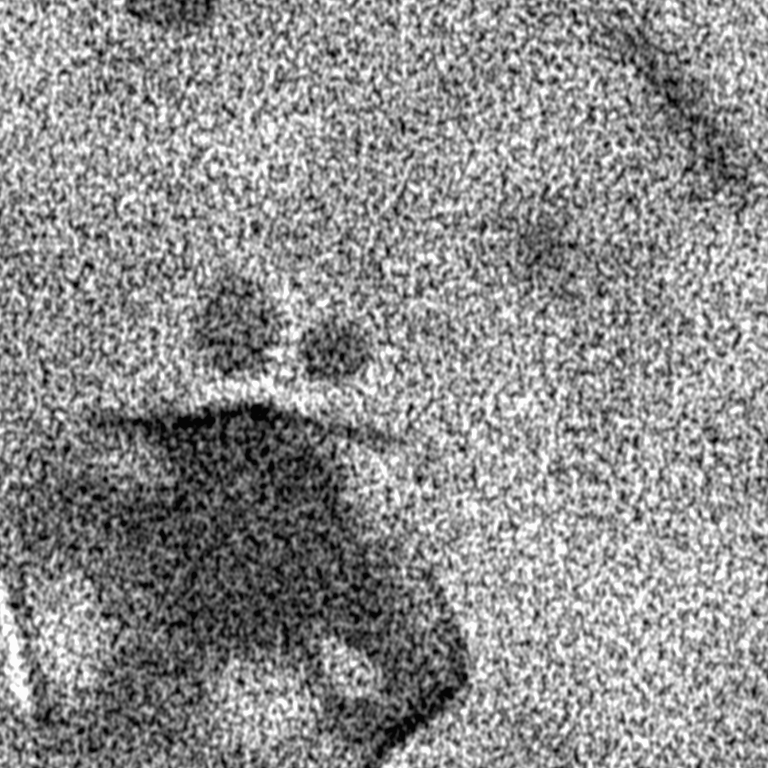
Write a WebGL 2 fragment shader that draws this texture.

```glsl
#version 300 es
precision highp float;
// Grainy grey micrograph of a cell: soft blobs and strokes set the local
// tone of a dark body, its membrane and round vesicles, and several octaves
// of gradient noise add cloudy mottling and a fine, contrasty grain.

uniform vec2 u_resolution;
out vec4 fragColor;

mat2 rotation(float angle) {
    float c = cos(angle), s = sin(angle);
    return mat2(c, s, -s, c);
}

// Unit gradient vector of a lattice cell
vec2 cellGradient(vec2 cell) {
    vec3 h = fract(cell.xyx * vec3(0.1031, 0.1030, 0.0973));
    h += dot(h, h.yzx + 33.33);
    float angle = 6.28319 * fract((h.x + h.y) * h.z);
    return vec2(cos(angle), sin(angle));
}

float gradientNoise(vec2 p) {
    vec2 i = floor(p), f = p - i;
    vec2 w = f * f * f * (f * (f * 6.0 - 15.0) + 10.0);
    vec2 e = vec2(0.0, 1.0);
    float a = dot(cellGradient(i), f);
    float b = dot(cellGradient(i + e.yx), f - e.yx);
    float c = dot(cellGradient(i + e.xy), f - e.xy);
    float d = dot(cellGradient(i + e.yy), f - e.yy);
    return mix(mix(a, b, w.x), mix(c, d, w.x), w.y);
}

// Soft tilted ellipse: 1 inside, fading to 0 across its rim
float blob(vec2 p, vec2 center, vec2 radii, float angle, float softness) {
    float r = length(rotation(-angle) * (p - center) / radii);
    return 1.0 - smoothstep(1.0 - softness, 1.0 + softness, r);
}

// Soft line segment
float stroke(vec2 p, vec2 a, vec2 b, float width) {
    vec2 ab = b - a;
    float t = clamp(dot(p - a, ab) / dot(ab, ab), 0.0, 1.0);
    float d = length(p - a - ab * t) / width;
    return exp(-d * d);
}

// Dark round vesicle with a pale halo, as a tone offset
float vesicle(vec2 p, vec2 center, vec2 radii, float angle) {
    float halo = blob(p, center, radii * 1.35, angle, 0.3);
    return 0.12 * halo - 0.37 * blob(p, center, radii, angle, 0.25);
}

// Cloudy mottling over four octaves
float clouds(vec2 p) {
    float sum = 0.0, amplitude = 1.0;
    for (int i = 0; i < 4; i++) {
        sum += amplitude * gradientNoise(p);
        p = rotation(0.7) * p * 1.9 + 17.3;
        amplitude *= 0.65;
    }
    return sum;
}

// Fine grain, slightly taller than wide
float grain(vec2 p) {
    vec2 q = p * vec2(1.12, 0.9);
    return 0.58 * gradientNoise(q * 88.0 + 5.7)
         + 0.48 * gradientNoise(rotation(0.5) * q * 137.0 + 41.2)
         + 0.22 * gradientNoise(rotation(1.1) * q * 46.0 + 73.9);
}

void main() {
    vec2 uv = gl_FragCoord.xy / u_resolution;
    vec2 p = uv + 0.022 * vec2(gradientNoise(uv * 9.0 + 3.1),
                               gradientNoise(uv * 9.0 + 28.6));

    // Background with paler lower right
    float tone = 0.61 + 0.13 * clouds(uv * 5.0 + 11.4);
    tone += 0.06 * blob(p, vec2(0.85, 0.25), vec2(0.3), 0.0, 0.6);

    // Dark cell body and its lobes
    float body = blob(p, vec2(0.33, 0.28), vec2(0.23, 0.16), -0.65, 0.25);
    body = max(body, 0.8 * blob(p, vec2(0.12, 0.29), vec2(0.14, 0.13), 0.5, 0.5));
    body = max(body, 0.9 * blob(p, vec2(0.50, 0.10), vec2(0.10, 0.08), 0.6, 0.35));
    body = max(body, 0.6 * blob(p, vec2(0.20, 0.08), vec2(0.24, 0.12), 0.0, 0.5));
    tone -= 0.34 * body;

    // Pale pockets inside the body
    tone += 0.36 * blob(p, vec2(0.45, 0.135), vec2(0.06, 0.026), -0.75, 0.4);
    tone += 0.24 * blob(p, vec2(0.34, 0.09), vec2(0.07, 0.06), 0.3, 0.4);
    tone += 0.22 * blob(p, vec2(0.09, 0.17), vec2(0.05, 0.09), 0.1, 0.5);
    tone += 0.22 * blob(p, vec2(0.18, 0.39), vec2(0.05, 0.03), 0.2, 0.5);
    tone += 0.20 * blob(p, vec2(0.49, 0.35), vec2(0.04, 0.06), 0.2, 0.5);

    // Membrane along the top and lower right, with a pale rim above
    tone -= 0.30 * stroke(p, vec2(0.12, 0.445), vec2(0.34, 0.455), 0.013);
    tone -= 0.30 * stroke(p, vec2(0.34, 0.455), vec2(0.51, 0.435), 0.014);
    tone -= 0.28 * stroke(p, vec2(0.56, 0.25), vec2(0.598, 0.13), 0.010);
    tone -= 0.36 * stroke(p, vec2(0.598, 0.12), vec2(0.47, 0.0), 0.011);
    tone += 0.22 * stroke(p, vec2(0.25, 0.485), vec2(0.41, 0.482), 0.016);
    tone += 0.15 * stroke(p, vec2(0.62, 0.13), vec2(0.50, 0.0), 0.012);

    // Bright cleft at the left edge beside a dark line
    tone += 0.50 * stroke(p, vec2(0.0, 0.24), vec2(0.025, 0.09), 0.011);
    tone -= 0.22 * stroke(p, vec2(0.025, 0.23), vec2(0.055, 0.06), 0.012);

    // Vesicles and the dark streak at the upper right
    tone += vesicle(p, vec2(0.305, 0.575), vec2(0.056, 0.077), 0.1);
    tone += vesicle(p, vec2(0.435, 0.54), vec2(0.048, 0.042), 0.0);
    tone += vesicle(p, vec2(0.225, 0.995), vec2(0.062, 0.036), 0.0);
    tone -= 0.24 * stroke(p, vec2(0.82, 0.95), vec2(0.96, 0.76), 0.032);
    tone -= 0.20 * blob(p, vec2(0.69, 0.69), vec2(0.05, 0.06), 0.4, 0.7);

    // Grain is a little calmer in the dark parts
    float contrast = mix(0.75, 1.05, smoothstep(0.2, 0.6, tone));
    float value = tone + contrast * grain(uv);
    fragColor = vec4(vec3(clamp(value, 0.02, 0.99)), 1.0);
}
```
